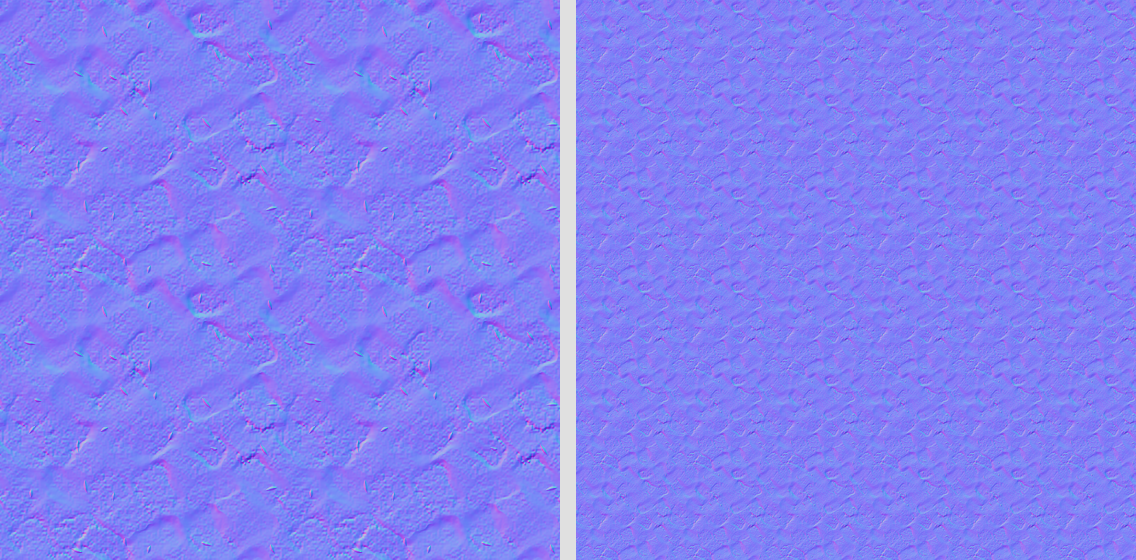
Left, the tile; right, the same tile 3 across and 3 down.
Reproduce this texture map procedurally as a WebGL 1 fragment shader.

```glsl
precision highp float;

uniform vec2 u_resolution;

const float REPEATS = 2.0;
const float STROKE_GRID = 6.0;
const float DENT_GRID = 6.0;
const float SLOPE_STEP = 0.0028;

float hash(vec2 p) {
  return fract(sin(dot(p, vec2(127.1, 311.7))) * 43758.55);
}

vec2 hash2(vec2 p) {
  return vec2(hash(p), hash(p + 57.3));
}

vec2 wrapCell(vec2 cell, float period) {
  return floor(mod(cell + 0.5, period));
}

vec2 rotate(vec2 p, float angle) {
  float c = cos(angle), s = sin(angle);
  return vec2(c * p.x + s * p.y, c * p.y - s * p.x);
}

// Value noise that wraps after "period" cells
float noise(vec2 p, float period) {
  vec2 cell = floor(p);
  vec2 f = p - cell;
  f = f * f * (3.0 - 2.0 * f);
  vec2 lo = wrapCell(cell, period);
  vec2 hi = wrapCell(cell + 1.0, period);
  return mix(mix(hash(lo), hash(vec2(hi.x, lo.y)), f.x),
             mix(hash(vec2(lo.x, hi.y)), hash(hi), f.x), f.y);
}

float roundedBox(vec2 p, vec2 halfSize, float radius) {
  return length(max(abs(p) - halfSize + radius, 0.0)) - radius;
}

// Overlapping trowel strokes, leaning alternately left and right
float strokeHeight(vec2 p, float ragged, float patchy, float speckle) {
  vec2 home = floor(p * STROKE_GRID);
  float softness = mix(0.026, 0.009, patchy);
  float height = 0.0;
  for (int y = -1; y <= 1; y++) {
    for (int x = -1; x <= 1; x++) {
      vec2 cell = home + vec2(float(x), float(y));
      vec2 key = wrapCell(cell, STROKE_GRID);
      vec2 place = hash2(key + 3.1);
      vec2 shape = hash2(key + 31.7);
      vec2 tilt = hash2(key + 71.9) - 0.5;
      vec2 center = (cell + 0.5 + 0.45 * (place - 0.5)) / STROKE_GRID;
      float side = mod(key.x + key.y, 2.0) * 2.0 - 1.0;
      vec2 q = rotate(p - center, side * (0.76 + 0.7 * (shape.x - 0.5)));
      q.y += 4.0 * tilt.x * q.x * q.x;
      vec2 halfSize = vec2(0.08, 0.044) + vec2(0.025, 0.022) * shape.yx;
      float d = roundedBox(q, halfSize, 0.036) + 0.03 * (ragged - 0.5);
      float cover = 1.0 - smoothstep(-softness, softness, d);
      float streak = noise(q * vec2(14.0, 80.0) + place * 40.0, 512.0);
      float top = 0.001 + 0.004 * shape.y + dot(q, tilt) * 0.12 + 0.0006 * streak;
      float rim = exp(-d * d / 0.00012) * patchy * speckle * 0.0028;
      height = mix(height, top, cover) + rim;
    }
  }
  return height;
}

// Small leaf-shaped nicks with one steep flank
float dentHeight(vec2 p) {
  vec2 home = floor(p * DENT_GRID);
  float height = 0.0;
  for (int y = -1; y <= 1; y++) {
    for (int x = -1; x <= 1; x++) {
      vec2 cell = home + vec2(float(x), float(y));
      vec2 key = wrapCell(cell, DENT_GRID) + 113.0;
      vec2 place = hash2(key);
      vec2 shape = hash2(key + 19.3);
      vec2 center = (cell + 0.15 + 0.7 * place) / DENT_GRID;
      vec2 q = rotate(p - center, shape.x * 3.14);
      float along = q.x / (0.014 + 0.012 * shape.y);
      float taper = max(1.0 - along * along, 0.0);
      float profile = smoothstep(0.0, 1.0, taper - abs(q.y) / 0.0085);
      float present = step(0.35, hash(key + 47.0));
      height -= present * profile * (0.0038 + 0.45 * q.y);
    }
  }
  return height;
}

float plasterHeight(vec2 p) {
  float broad = noise(p * 8.0, 8.0);
  float patchy = smoothstep(0.3, 0.8, noise(p * 14.0 + 5.0, 14.0));
  float lumps = noise(p * 26.0, 26.0);
  float crumbs = noise(p * 60.0 + 9.0, 60.0);
  float grain = noise(p * 128.0 + 3.0, 128.0);
  float ragged = 0.4 * lumps + 0.4 * crumbs + 0.2 * grain;
  float roughness = 0.7 + 0.6 * patchy;
  float fine = 0.0016 * grain + 0.0013 * crumbs;
  return strokeHeight(p, ragged, patchy, 0.4 + 1.2 * crumbs * grain) + dentHeight(p)
       + 0.006 * broad + 0.002 * lumps + roughness * fine;
}

void main() {
  vec2 p = fract(gl_FragCoord.xy / u_resolution * REPEATS);
  float here = plasterHeight(p);
  float right = plasterHeight(p + vec2(SLOPE_STEP, 0.0));
  float above = plasterHeight(p + vec2(0.0, SLOPE_STEP));
  vec2 slope = vec2(right - here, above - here) / SLOPE_STEP;

  // Normal with green pointing down, blue slightly softened
  vec3 normal = normalize(vec3(-slope, 1.0) * vec3(1.0, -1.0, 1.0));
  vec3 color = 0.5 + 0.5 * normal * vec3(1.0, 1.0, 0.935);
  gl_FragColor = vec4(color + vec3(0.01, 0.0, 0.0), 1.0);
}
```
